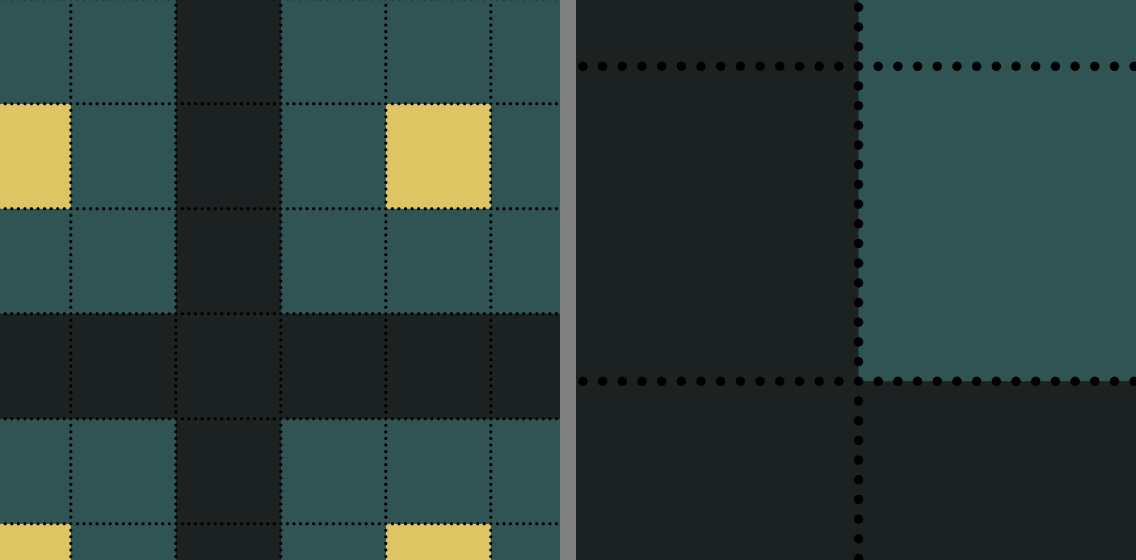
Left, the full canvas; right, a detail of the centre.
Give the GLSL for this pattern, as a WebGL 1 fragment shader.

```glsl
precision highp float;

uniform vec2 u_resolution;

// Coverage of a shape from its signed distance
float fill(float dist, float soft) {
    return 1.0 - smoothstep(-soft, soft, dist);
}

// Signed distance on each axis to a one-cell band repeating every four cells
vec2 bandDistance(vec2 cell, float center) {
    return abs(mod(cell - center + 2.0, 4.0) - 2.0) - 0.5;
}

// Distance to the nearest dot along the grid lines, sixteen dots per cell
float dotDistance(vec2 cell) {
    vec2 across = fract(cell + 0.5) - 0.5;
    vec2 along = (fract(cell * 16.0 + 0.5) - 0.5) / 16.0;
    return min(length(vec2(along.x, across.y)), length(vec2(across.x, along.y)));
}

void main() {
    float cellsPerCanvas = 16.0 / 3.0;
    vec2 uv = gl_FragCoord.xy / u_resolution.y;
    vec2 cell = (uv - vec2(0.1265, 0.0647)) * cellsPerCanvas;
    float pixel = cellsPerCanvas / u_resolution.y;

    // Dark crossing bands over the ground
    vec2 band = bandDistance(cell, 1.5);
    vec3 color = mix(vec3(0.19, 0.325, 0.325), vec3(0.105, 0.133, 0.13),
                     fill(min(band.x, band.y), 0.5 * pixel));

    // Yellow squares midway between the bands
    vec2 square = bandDistance(cell, 3.5);
    color = mix(color, vec3(0.867, 0.773, 0.39),
                fill(max(square.x, square.y), 0.5 * pixel));

    // Dotted grid
    float dots = fill(dotDistance(cell) - 0.0148, 0.7 * pixel);
    color = mix(color, vec3(0.0), dots);

    gl_FragColor = vec4(color, 1.0);
}
```
